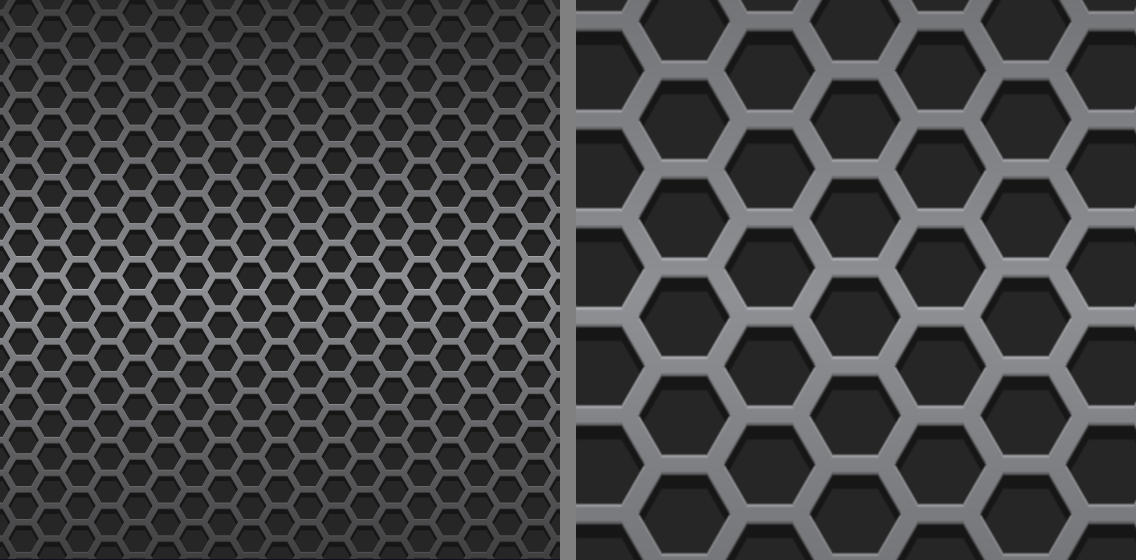
Left: the whole. Right: its middle third, enlarged.
Write a three.js fragment shader that draws this pattern.

```glsl
// Brushed-grey metal grille of hexagonal holes with recessed, shadowed floors.
#define ROWS 17.04                      // hole pitches up the canvas
#define CENTER vec2(0.4995, 0.478)      // middle of one hole
#define WALL 0.205                      // metal width, in pitches
#define SHADOW_DROP 0.14                // shadow depth below the upper rim
#define LIP 0.028                       // thickness of the bevelled edges
#define SOFT 0.018                      // half width of edge smoothing
#define FLOOR_COLOR vec3(0.15)
#define SHADOW_COLOR vec3(0.085)
#define METAL_DARK vec3(0.25, 0.25, 0.255)
#define METAL_LIGHT vec3(0.56, 0.565, 0.58)
#define GLOW_HEIGHT 0.49                // height of the brightest metal

varying vec2 vUv;

const vec2 LATTICE = vec2(1.7320508, 1.0);

// Distance measure of a flat-topped hexagon, 0.5 at the cell border
float hexRadius(vec2 p) {
  p = abs(p);
  return max(p.y, dot(p, vec2(0.8660254, 0.5)));
}

// Position relative to the nearest hole of the staggered lattice
vec2 hexCell(vec2 p) {
  vec2 a = mod(p + 0.5 * LATTICE, LATTICE) - 0.5 * LATTICE;
  vec2 b = mod(p, LATTICE) - 0.5 * LATTICE;
  return dot(a, a) < dot(b, b) ? a : b;
}

// Smooth coverage of a hole
float holeMask(vec2 p) {
  float edge = hexRadius(p) - 0.5 * (1.0 - WALL);
  return 1.0 - smoothstep(-SOFT, SOFT, edge);
}

void main() {
  vec2 cell = hexCell((vUv - CENTER) * ROWS);
  float hole = holeMask(cell);

  // Recessed floor, shaded by the upper rim
  float lit = holeMask(cell + vec2(0.0, SHADOW_DROP));
  vec3 recess = mix(SHADOW_COLOR, FLOOR_COLOR, lit);

  // Metal, brightest across the middle
  float span = vUv.y > GLOW_HEIGHT ? 1.0 - GLOW_HEIGHT : GLOW_HEIGHT;
  float glow = 1.0 - abs(vUv.y - GLOW_HEIGHT) / span;
  vec3 metal = mix(METAL_DARK, METAL_LIGHT, glow);

  // Light upper and dark lower edges of each wall
  metal *= 1.0 + 0.25 * holeMask(cell + vec2(0.0, LIP));
  metal *= 1.0 - 0.25 * holeMask(cell - vec2(0.0, LIP));

  vec3 color = mix(metal, recess, hole);

  // Thin dark strip along the bottom border
  color = mix(vec3(0.07, 0.07, 0.11), color, smoothstep(0.001, 0.003, vUv.y));

  gl_FragColor = vec4(color, 1.0);
}
```
